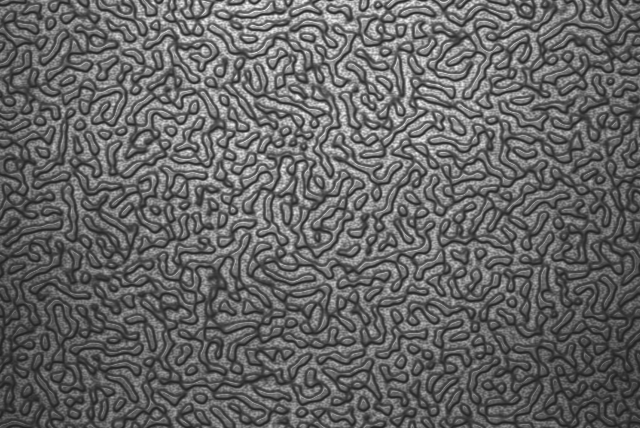
A Shadertoy shader for this texture:

```glsl
// Embossed grey leatherette: raised worm-like blobs with dark rims on a grainy ground.

#define WORMS 28.5       // worm spacings per canvas height
#define THRESHOLD 0.27   // higher gives smaller, more separate blobs
#define RIM_WIDTH 0.105  // in worm spacings
#define RIM_TONE 0.16
#define CAP_TONE 0.84    // blob tops relative to the ground
#define GLINT 0.34
#define GRAIN 0.50
#define GRAIN_FREQ 165.0
#define TOP_LIGHT 0.75
#define BOTTOM_LIGHT 0.50
#define SIDE_FALLOFF 0.36

const float TAU = 6.2831853;

vec2 hash2(vec2 p) {
    vec3 q = fract(vec3(p.xyx) * vec3(0.1031, 0.1030, 0.0973));
    q += dot(q, q.yzx + 33.33);
    return fract((q.xx + q.yz) * q.zy);
}

vec2 latticeDir(vec2 cell) {
    float angle = TAU * hash2(cell + 57.0).x;
    return vec2(cos(angle), sin(angle));
}

float gradientNoise(vec2 p) {
    vec2 i = floor(p), f = p - i;
    vec2 u = f * f * f * (f * (f * 6.0 - 15.0) + 10.0);
    vec2 e = vec2(0.0, 1.0);
    float a = dot(latticeDir(i), f);
    float b = dot(latticeDir(i + e.yx), f - e.yx);
    float c = dot(latticeDir(i + e.xy), f - e.xy);
    float d = dot(latticeDir(i + e.yy), f - e.yy);
    return mix(mix(a, b, u.x), mix(c, d, u.x), u.y);
}

// Sum of randomly turned wavelets: x = height, yz = its gradient
vec3 wormField(vec2 p) {
    const float falloff = 1.2;
    vec2 home = floor(p);
    vec3 sum = vec3(0.0);
    for (int y = -2; y <= 2; y++)
    for (int x = -2; x <= 2; x++) {
        vec2 cell = home + vec2(x, y);
        vec2 d = p - cell - mix(vec2(0.1), vec2(0.9), hash2(cell + 101.0));
        vec2 turn = TAU * hash2(cell + 211.0);
        vec2 wave = TAU * vec2(cos(turn.x), sin(turn.x));
        float phase = dot(wave, d) + turn.y;
        float window = exp(-falloff * dot(d, d));
        float value = window * cos(phase);
        sum += vec3(value, -2.0 * falloff * d * value - wave * window * sin(phase));
    }
    return sum;
}

void mainImage(out vec4 fragColor, in vec2 fragCoord) {
    vec2 uv = fragCoord / iResolution.xy;
    vec2 p = fragCoord / iResolution.y;

    // Approximate signed distance to the blob edge, positive inside
    vec3 field = wormField(p * WORMS * vec2(0.94, 1.0));
    float inside = (field.x - THRESHOLD) / length(vec3(field.yz, 0.5 * TAU));
    vec2 outward = -field.yz / length(vec3(field.yz, 1.5));
    float facing = dot(outward, normalize(vec2(-0.35, 1.0)));

    // Uneven lamp light, brightest at the top centre
    float side = 2.0 * uv.x - 1.0;
    float light = mix(BOTTOM_LIGHT, TOP_LIGHT, smoothstep(0.0, 1.0, uv.y));
    light *= 1.0 - SIDE_FALLOFF * side * side;
    light *= 1.0 + 0.12 * gradientNoise(p * vec2(2.5, 4.0));

    // Fine woven grain, with faint horizontal streaks
    float grain = gradientNoise(p * GRAIN_FREQ * vec2(0.85, 1.15))
                + 0.6 * gradientNoise(p * GRAIN_FREQ * 0.5 + 19.0)
                + 0.35 * gradientNoise(p * GRAIN_FREQ * vec2(0.09, 0.8) + 43.0);

    // Ground, blob tops, dark rims and glints
    float aa = 0.5 * WORMS / iResolution.y + 0.02;
    float cap = smoothstep(-aa, aa, inside);
    float tone = light * mix(1.0, CAP_TONE, cap);
    tone *= 1.0 + GRAIN * mix(1.0, 0.45, cap) * grain;
    float rimOffset = inside / RIM_WIDTH;
    float rim = exp(-rimOffset * rimOffset) * (0.84 - 0.20 * facing);
    tone = mix(tone, RIM_TONE * (0.6 + 0.7 * light), clamp(rim, 0.0, 1.0));
    float ridge = (inside - 0.17) / 0.065;
    tone += GLINT * light * exp(-ridge * ridge) * smoothstep(-0.3, 0.8, facing);

    fragColor = vec4(vec3(clamp(tone, 0.06, 0.92)), 1.0);
}
```
